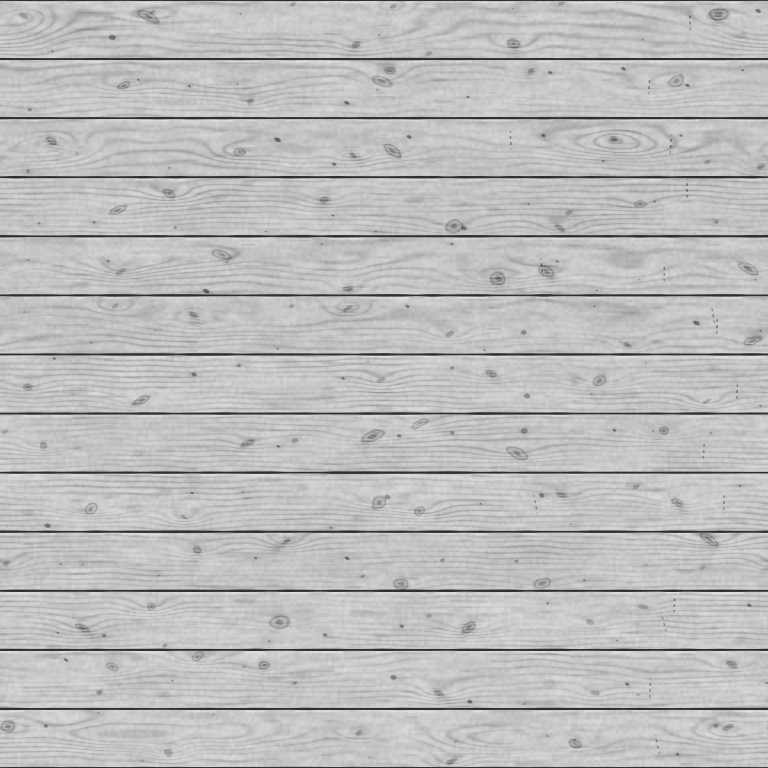
Give the GLSL for this texture, as a Shadertoy shader.

```glsl
// Draws thirteen weathered grey pine boards with grain, knots, cracks and dark gaps.
const float TAU = 6.2831853;
const float BOARDS = 13.0;
const vec3 GAP_COLOR = vec3(0.18, 0.185, 0.18);
const vec3 WOOD_TINT = vec3(0.998, 1.002, 0.998);

vec3 hash3(vec2 p) {
    vec3 q = fract(p.xyx * vec3(0.1031, 0.1030, 0.0973));
    q += dot(q, q.yxz + 33.33);
    return fract((q.xxy + q.yzz) * q.zyx);
}

// Value noise that wraps over a whole number of cells
float wrapNoise(vec2 uv, vec2 cells) {
    vec2 p = uv * cells, i = floor(p), f = fract(p);
    f = f * f * (3.0 - 2.0 * f);
    vec2 a = mod(i, cells), b = mod(i + 1.0, cells);
    return mix(mix(hash3(a).x, hash3(vec2(b.x, a.y)).x, f.x),
               mix(hash3(vec2(a.x, b.y)).x, hash3(b).x, f.x), f.y);
}

float sway(float x, float seed) {
    return sin(TAU * (2.0 * x + seed)) + 0.5 * sin(TAU * (5.0 * x + seed * 3.7))
         + 0.25 * sin(TAU * (11.0 * x + seed * 7.3));
}

// Offset from a centre on the same board, in canvas units, wrapping in x
vec2 wrapOffset(vec2 p, vec2 centre) {
    return vec2(fract(p.x - centre.x + 0.5) - 0.5, (p.y - centre.y) / BOARDS);
}

float bump(vec2 d, vec2 size) {
    d /= size;
    return exp(-dot(d, d));
}

// Soft-edged disc
float disc(float dist, float r, float px) {
    return 1.0 - smoothstep(r - 0.7 * px, r + 0.7 * px, dist);
}

// Broad swellings that turn straight grain into long ovals
float flames(vec2 p, float board, float strength) {
    float lift = 0.0;
    for (float i = 0.0; i < 4.0; i++) {
        vec3 h = hash3(vec2(board + 5.0, i + 31.0));
        vec2 d = wrapOffset(p, vec2((i + h.x) / 4.0, 0.35 + 0.3 * h.y));
        lift += strength * (0.35 + 0.65 * h.z) * bump(d, vec2(0.06 + 0.06 * h.y, 0.019));
    }
    return lift;
}

// Ringed knots with slanted smudges: x is grain lift, y is darkness
vec2 knots(vec2 p, float board, float px) {
    vec2 sum = vec2(0.0);
    for (float i = 0.0; i < 6.0; i++) {
        vec3 h = hash3(vec2(board + 17.0, i + 3.0));
        vec3 g = hash3(vec2(board + 43.0, i + 9.0));
        vec2 d = wrapOffset(p, vec2((i + h.x) / 6.0, 0.1 + 0.8 * h.y));
        float r = mix(0.0025, 0.0085, h.z * h.z);
        vec2 s = vec2(d.x - (g.y * 2.4 - 1.2) * d.y, d.y);
        float dist = length(vec2(s.x * (0.6 + 0.4 * g.x), s.y));
        dist += 0.0022 * (wrapNoise(vec2(p.x, (p.y + board) / BOARDS), vec2(150.0, 195.0)) - 0.5);
        float ring = 1.0 - smoothstep(0.0, 0.0009 + px, abs(dist - r));
        float smudge = bump(s + vec2(0.0, 0.01 * (g.z - 0.5)), vec2(0.009, 0.012));
        float streak = 0.6 + 0.4 * sin(d.y * 1500.0 + 3.0 * sway(p.x * 3.0, g.x));
        sum.x += (1.2 + g.x) * bump(d, vec2(0.02 + 3.0 * r, 0.012));
        sum.y += 0.12 * ring + 0.14 * disc(dist, 0.4 * r, px) + 0.06 * disc(dist, r, px);
        sum.y += 0.17 * g.z * smudge * streak;
    }
    return sum;
}

float pinKnots(vec2 p, float board, float px) {
    float dark = 0.0;
    for (float i = 0.0; i < 11.0; i++) {
        vec3 h = hash3(vec2(board + 83.0, i + 57.0));
        vec2 d = wrapOffset(p, vec2((i + h.x) / 11.0, 0.06 + 0.88 * h.y));
        float r = mix(0.0010, 0.0036, h.z * h.z);
        float dist = length(vec2(d.x * 0.8 + (h.x - 0.5) * d.y, d.y));
        dark += (0.1 + 0.22 * h.x) * disc(dist, r, px) + 0.05 * bump(d, vec2(0.012, 0.004));
    }
    return dark;
}

// Short broken cracks, gathered towards the right
float cracks(vec2 p, float board, float px) {
    float dark = 0.0;
    for (float i = 0.0; i < 3.0; i++) {
        vec3 h = hash3(vec2(board + 29.0, i + 101.0));
        vec2 d = wrapOffset(p, vec2(0.96 - 0.36 * h.x * h.x, 0.2 + 0.6 * h.y));
        float lean = d.x + (h.z - 0.6) * 0.8 * d.y;
        float line = 1.0 - smoothstep(0.0002, 0.0006 + px, abs(lean));
        float dash = smoothstep(-0.3, 0.5, sin(d.y * 800.0 + TAU * h.x));
        dark += 0.26 * step(0.5, h.z) * line * dash * (1.0 - smoothstep(0.006, 0.016, abs(d.y)));
    }
    return dark;
}

void mainImage(out vec4 fragColor, in vec2 fragCoord) {
    vec2 uv = fragCoord / iResolution.xy;
    float px = 1.0 / iResolution.y;
    float board = floor(uv.y * BOARDS);
    vec2 p = vec2(uv.x, fract(uv.y * BOARDS));
    vec3 trait = hash3(vec2(board + 2.0, 11.0));
    float figure = smoothstep(0.3, 0.8, trait.x);

    // Grain lines: contours of a slope lifted by flames and knots
    vec2 knot = knots(p, board, px);
    float phase = p.y * mix(11.0, 5.0, figure) + 0.25 * sway(p.x, trait.y) + knot.x
                + flames(p, board, 4.5 * figure) + 0.5 * wrapNoise(uv, vec2(20.0, 65.0));
    float detail = 1.0 - smoothstep(0.4, 0.8, fwidth(phase));
    float grain = pow(0.5 + 0.5 * sin(TAU * phase), 3.0) * detail;

    // Wood tone: patches, fibres and streaks
    float tone = 0.787 + 0.02 * (trait.z - 0.5);
    tone += 0.04 * (wrapNoise(uv, vec2(11.0, 39.0)) - 0.5);
    tone += 0.06 * (wrapNoise(uv, vec2(40.0, 250.0)) - 0.5);
    tone += 0.055 * (wrapNoise(uv, vec2(240.0, 230.0)) - 0.5);
    tone -= grain * mix(0.0, 0.13, wrapNoise(uv, vec2(10.0, 52.0)));
    tone -= 0.07 * smoothstep(0.8, 0.97, wrapNoise(uv, vec2(28.0, 182.0)));
    tone -= knot.y + pinKnots(p, board, px) + cracks(p, board, px);

    // Chipped pale upper edge and dark gap between boards
    float chip = wrapNoise(uv, vec2(48.0, 13.0));
    float fromTop = (1.0 - p.y) / BOARDS;
    float edge = min(p.y, 1.0 - p.y) / BOARDS;
    tone += 0.07 * smoothstep(0.3, 0.7, chip) * (1.0 - smoothstep(0.003, 0.0045 + px, fromTop));
    float halfGap = 0.0006 + 0.0006 * chip;
    float gap = 1.0 - smoothstep(halfGap - 0.2 * px, halfGap + 0.9 * px, edge);
    vec3 wood = WOOD_TINT * clamp(tone, 0.25, 0.87);
    fragColor = vec4(mix(wood, GAP_COLOR, gap), 1.0);
}
```
